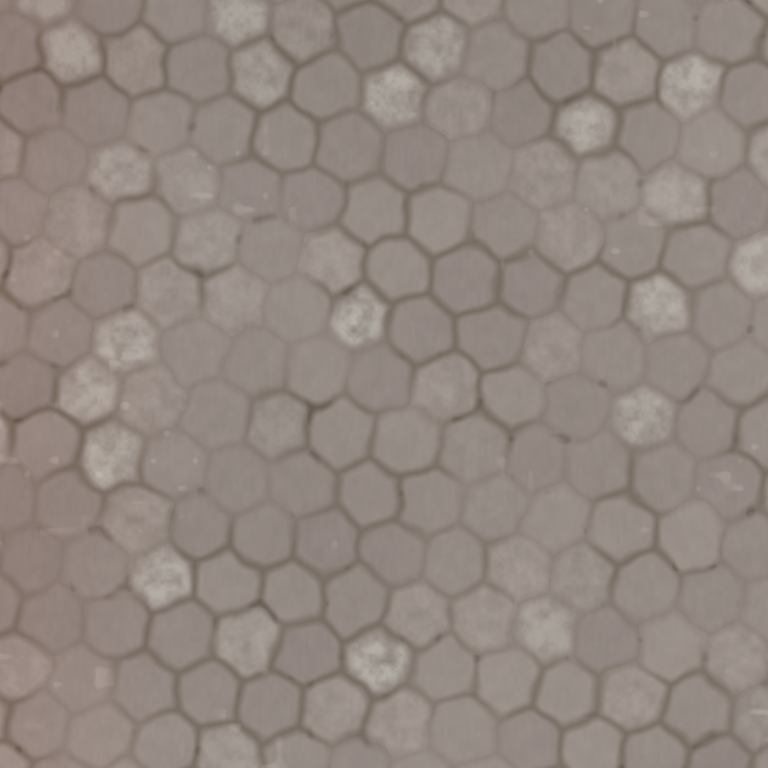
Reproduce this texture procedurally as a three.js fragment shader.

```glsl
varying vec2 vUv;

const float PITCH = 0.0845;
const float ROW_TILT = -0.143;
const float JITTER = 0.13;
const vec3 CELL_COLOR = vec3(0.580, 0.540, 0.515);
const vec3 DULL_COLOR = vec3(0.545, 0.503, 0.483);
const vec3 PALE_COLOR = vec3(0.675, 0.655, 0.625);
const vec3 SEAM_COLOR = vec3(0.445, 0.405, 0.360);
const vec3 ROSY_TINT = vec3(0.010, -0.014, -0.018);

float hash(vec2 p) {
  vec3 q = fract(vec3(p.xyx) * 0.1031);
  q += dot(q, q.yzx + 33.33);
  return fract((q.x + q.y) * q.z);
}

float noise(vec2 p) {
  vec2 i = floor(p);
  vec2 f = fract(p);
  f = f * f * (3.0 - 2.0 * f);
  float low = mix(hash(i), hash(i + vec2(1.0, 0.0)), f.x);
  float high = mix(hash(i + vec2(0.0, 1.0)), hash(i + vec2(1.0, 1.0)), f.x);
  return mix(low, high, f.y);
}

float fbm(vec2 p) {
  return 0.55 * noise(p) + 0.30 * noise(p * 2.1 + 17.0) + 0.15 * noise(p * 4.3 + 41.0);
}

vec2 rotate(vec2 p, float angle) {
  float c = cos(angle);
  float s = sin(angle);
  return vec2(c * p.x - s * p.y, s * p.x + c * p.y);
}

float smoothMin(float a, float b, float k) {
  float h = max(k - abs(a - b), 0.0) / k;
  return min(a, b) - h * h * k * 0.25;
}

// Jittered centre of a cell on the triangular lattice
vec2 cellCentre(vec2 id) {
  vec2 offset = vec2(hash(id + 11.3), hash(id + 57.9)) - 0.5;
  return vec2(id.x + 0.5 * id.y, 0.866 * id.y) + JITTER * offset;
}

// Returns the id of the nearest cell and the distance to its rounded edge
vec3 hexCell(vec2 p) {
  float row = p.y / 0.866;
  vec2 base = floor(vec2(p.x - 0.5 * row, row) + 0.5);
  vec2 nearestId = base;
  vec2 nearest = vec2(0.0);
  float best = 100.0;
  for (int j = -1; j <= 1; j++) {
    for (int i = -1; i <= 1; i++) {
      vec2 id = base + vec2(float(i), float(j));
      vec2 toCentre = cellCentre(id) - p;
      float d = dot(toCentre, toCentre);
      if (d < best) {
        best = d;
        nearest = toCentre;
        nearestId = id;
      }
    }
  }
  float edge = 1.0;
  for (int j = -1; j <= 1; j++) {
    for (int i = -1; i <= 1; i++) {
      if (i != 0 || j != 0) {
        vec2 other = cellCentre(nearestId + vec2(float(i), float(j))) - p;
        float d = dot(0.5 * (nearest + other), normalize(other - nearest));
        edge = smoothMin(edge, d, 0.07);
      }
    }
  }
  return vec3(nearestId, edge);
}

void main() {
  // Tilted rows with slightly wavering edges
  vec2 waver = vec2(noise(vUv * 38.0), noise(vUv * 38.0 + 71.0)) - 0.5;
  vec2 p = rotate(vUv, -ROW_TILT) / PITCH + 0.11 * waver + 40.0;
  vec3 cell = hexCell(p);
  vec2 id = cell.xy;
  float edge = cell.z;

  // Tone of each cell, with a few pale ones
  float shade = hash(id + 3.7);
  float pale = smoothstep(0.80, 1.0, hash(id + 91.0));
  float mottle = fbm(vUv * 65.0) - 0.5;
  float fibre = noise(vUv * vec2(210.0, 70.0)) - 0.5;
  vec3 color = mix(DULL_COLOR, CELL_COLOR + 0.022, shade * 0.75 + 0.25);
  float body = smoothstep(0.02, 0.22, edge);
  color = mix(color, PALE_COLOR, pale * body * clamp(0.75 + 1.5 * mottle, 0.0, 1.0));
  color += mottle * mix(0.030, 0.085, max(pale, step(0.8, shade)));
  color += fibre * 0.014;

  // Soft seams of uneven strength, with dark pits
  float strength = mix(0.28, 1.0, smoothstep(0.25, 0.75, noise(vUv * 11.0 + 5.0)));
  float seam = 1.0 - smoothstep(-0.015, 0.125, edge);
  color = mix(color, SEAM_COLOR, seam * strength * 0.88);
  float pit = smoothstep(0.80, 0.95, noise(vUv * 42.0 + 23.0));
  color -= 0.07 * pit * seam;

  // Light specks and broad uneven lighting
  float speck = smoothstep(0.82, 0.96, noise(vUv * 55.0 + 9.0));
  color += 0.06 * speck * smoothstep(0.55, 0.8, noise(vUv * 9.0 + 33.0));
  color += 0.035 * (noise(vUv * 3.0 + 2.0) - 0.5);
  color += ROSY_TINT * (1.0 - smoothstep(0.0, 0.3, vUv.x));
  gl_FragColor = vec4(color, 1.0);
}
```
